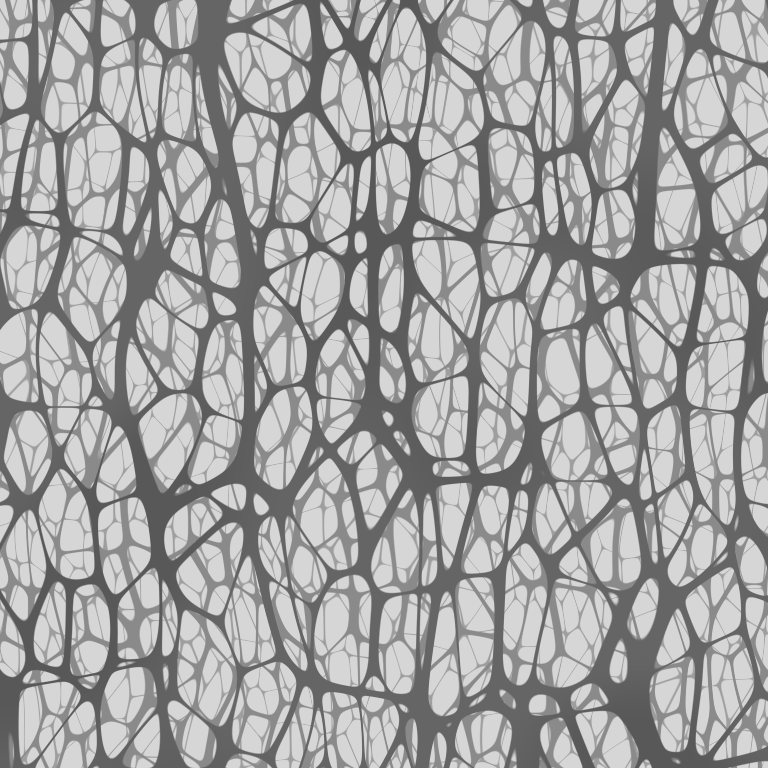
This pattern is drawn by a WebGL 2 fragment shader. Its source:

```glsl
#version 300 es
precision highp float;
// Layered webs of tapering grey branches around tall, rounded leaf-like openings.

uniform vec2 u_resolution;
out vec4 fragColor;

const vec3 PAPER = vec3(0.84);
const vec3 BACK_WEB = vec3(0.62);
const vec3 MIDDLE_WEB = vec3(0.54);
const vec3 FRONT_LIGHT = vec3(0.395);
const vec3 FRONT_DARK = vec3(0.345);

// Integer hash of a lattice point, giving two values in 0..1
vec2 hash2(vec2 cell, float seed) {
    uvec2 q = uvec2(ivec2(cell) + ivec2(4096)) * uvec2(1597u, 3812u);
    uint h = (q.x ^ (q.y * 2531u)) + uint(seed) * 7919u;
    h = (h ^ (h >> 15)) * 73244475u;
    h = (h ^ (h >> 15)) * 73244475u;
    h ^= h >> 16;
    return vec2(h & 65535u, h >> 16) / 65535.0;
}

// Gradient noise, roughly -0.7..0.7
float cornerSlope(vec2 cell, vec2 offset, float seed) {
    float angle = 6.2832 * hash2(cell, seed).x;
    return dot(vec2(cos(angle), sin(angle)), offset);
}

float gradientNoise(vec2 p, float seed) {
    vec2 cell = floor(p);
    vec2 f = p - cell;
    vec2 u = f * f * f * (f * (f * 6.0 - 15.0) + 10.0);
    vec2 e = vec2(1.0, 0.0);
    float low = mix(cornerSlope(cell, f, seed), cornerSlope(cell + e.xy, f - e.xy, seed), u.x);
    float high = mix(cornerSlope(cell + e.yx, f - e.yx, seed), cornerSlope(cell + 1.0, f - 1.0, seed), u.x);
    return mix(low, high, u.y);
}

vec2 bend(vec2 uv, float seed) {
    return uv + vec2(0.05, 0.03) * vec2(gradientNoise(uv * 4.0, seed), gradientNoise(uv * 4.0, seed + 1.0));
}

float smoothMin(float a, float b, float radius) {
    return -radius * log(exp(-a / radius) + exp(-b / radius));
}

vec2 siteIn(vec2 cell, float seed) {
    return cell + 0.5 + 0.92 * (hash2(cell, seed) - 0.5);
}

// Signed distance to a stretched Voronoi web, in canvas units, negative inside branches.
// widths (thin, thick) and rounding are relative to the cell width.
float webDistance(vec2 uv, vec2 cellSize, vec2 widths, float rounding, float seed) {
    vec2 p = uv / cellSize;
    vec2 home = floor(p);
    vec2 nearestCell = home;
    vec2 nearest = vec2(0.0);
    float best = 1e4;
    for (int y = -1; y <= 1; y++) {
        for (int x = -1; x <= 1; x++) {
            vec2 cell = home + vec2(x, y);
            vec2 toSite = siteIn(cell, seed) - p;
            float d = dot(toSite, toSite);
            if (d < best) {
                best = d;
                nearest = toSite;
                nearestCell = cell;
            }
        }
    }

    // Blend all borders of the opening so that its corners become round
    float radius = rounding * cellSize.x;
    float sum = 0.0;
    for (int y = -2; y <= 2; y++) {
        for (int x = -2; x <= 2; x++) {
            if (x == 0 && y == 0) continue;
            vec2 cell = nearestCell + vec2(x, y);
            vec2 toSite = siteIn(cell, seed) - p;
            vec2 normal = normalize(toSite - nearest);
            float border = dot(0.5 * (toSite + nearest), normal) / length(normal / cellSize);
            float h = hash2(cell + nearestCell, seed + 50.0).x;
            float halfWidth = mix(widths.x, widths.y, h * h) * cellSize.x;
            halfWidth *= mix(0.55, 1.0, abs(normal.x));
            sum += exp((halfWidth - border) / radius);
        }
    }
    return -radius * log(sum);
}

vec3 paintWeb(vec3 under, vec3 ink, float dist, float soft) {
    return mix(ink, under, smoothstep(-soft, soft, dist));
}

void main() {
    vec2 uv = gl_FragCoord.xy / u_resolution.y;
    float soft = 0.75 / u_resolution.y;

    // Fine webs behind
    float back = webDistance(bend(uv, 11.0), vec2(0.030, 0.055), vec2(0.01, 0.05), 0.07, 1.0);
    float middle = webDistance(bend(uv, 21.0), vec2(0.042, 0.075), vec2(0.03, 0.13), 0.085, 2.0);

    // Front web: branches fused with broad trunks
    vec2 frontUv = bend(uv, 31.0);
    float branches = webDistance(frontUv, vec2(0.068, 0.118), vec2(0.02, 0.10), 0.085, 3.0);
    float trunks = webDistance(frontUv, vec2(0.17, 0.33), vec2(0.01, 0.07), 0.06, 4.0);
    float front = smoothMin(branches, trunks, 0.003);

    float shade = smoothstep(-0.3, 0.15, gradientNoise(uv * 3.0, 41.0));
    vec3 color = paintWeb(PAPER, BACK_WEB, back, soft);
    color = paintWeb(color, MIDDLE_WEB, middle, soft);
    color = paintWeb(color, mix(FRONT_DARK, FRONT_LIGHT, shade), front, soft);
    fragColor = vec4(color, 1.0);
}
```
